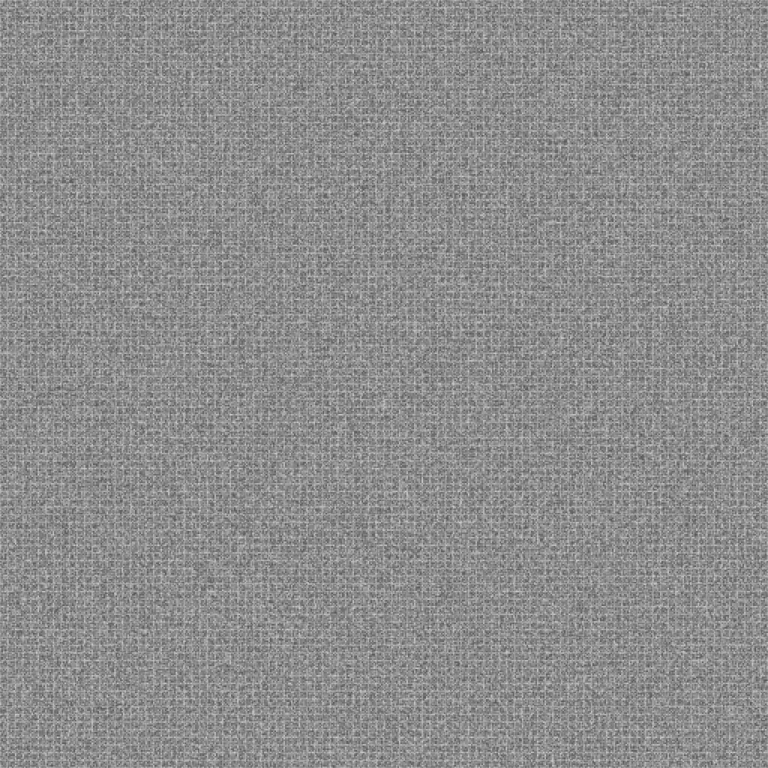
Give the GLSL for this pattern, as a Shadertoy shader.

```glsl
// Grey woven mesh: 100 by 100 square cells with thin pale threads over grainy cloth.
// Threads are box-filtered distances to the cell borders; the speckle is
// wrapped value noise from an integer hash, so all four edges join up.

const float REPEATS = 100.0;       // cells across and down
const float GRAINS = 512.0;        // speckle lattice across and down
const float THREAD_WIDTH = 0.19;   // in cells
const float CLOTH_GREY = 0.52;
const float THREAD_GREY = 0.615;
const float GRAIN_STRENGTH = 0.2;
const float THREAD_WEAR = 0.03;

// Integer hash of a lattice point, from 0 to 1
float hash(vec2 cell, uint seed) {
    uvec2 q = uvec2(cell);
    uint h = q.x * 1597u + q.y * 51749u + seed * 7919u;
    h = h * 747796405u + 2891336453u;
    h = ((h >> ((h >> 28u) + 4u)) ^ h) * 277803737u;
    h = (h >> 22u) ^ h;
    return float(h & 65535u) / 65535.0;
}

// Sum of two hashes: bell-shaped speckle from -1 to 1
float speckle(vec2 cell, float period) {
    vec2 wrapped = mod(cell, period);
    return hash(wrapped, 1u) + hash(wrapped, 2u) - 1.0;
}

// Smooth noise that repeats after one canvas
float grain(vec2 uv, float period) {
    vec2 p = uv * period - 0.5;
    vec2 cell = floor(p);
    vec2 t = smoothstep(0.0, 1.0, p - cell);
    float low = mix(speckle(cell, period), speckle(cell + vec2(1, 0), period), t.x);
    float high = mix(speckle(cell + vec2(0, 1), period), speckle(cell + vec2(1, 1), period), t.x);
    return mix(low, high, t.y);
}

// Share of a pixel covered by threads on the cell borders, per axis
vec2 threadCover(vec2 p, vec2 pixel, float width) {
    vec2 d = abs(fract(p + 0.5) - 0.5);
    vec2 inner = max(d - 0.5 * pixel, vec2(-0.5 * width));
    vec2 outer = min(d + 0.5 * pixel, vec2(0.5 * width));
    return clamp((outer - inner) / pixel, 0.0, 1.0);
}

// Slight brightness change from one thread segment to the next
float threadShade(vec2 p, uint seed) {
    return THREAD_GREY + THREAD_WEAR * (hash(mod(floor(p), REPEATS), seed) - 0.5);
}

void mainImage(out vec4 fragColor, in vec2 fragCoord) {
    vec2 uv = fragCoord / iResolution.xy;
    vec2 p = uv * REPEATS;
    vec2 cover = threadCover(p, REPEATS / iResolution.xy, THREAD_WIDTH);

    // Upright threads first, then level threads on top
    float grey = mix(CLOTH_GREY, threadShade(p + vec2(0.5, 0.0), 3u), cover.x);
    grey = mix(grey, threadShade(p + vec2(0.0, 0.5), 4u), cover.y);

    // Speckle over cloth and threads alike
    grey += GRAIN_STRENGTH * grain(uv, GRAINS);
    fragColor = vec4(vec3(clamp(grey, 0.0, 1.0)), 1.0);
}
```
